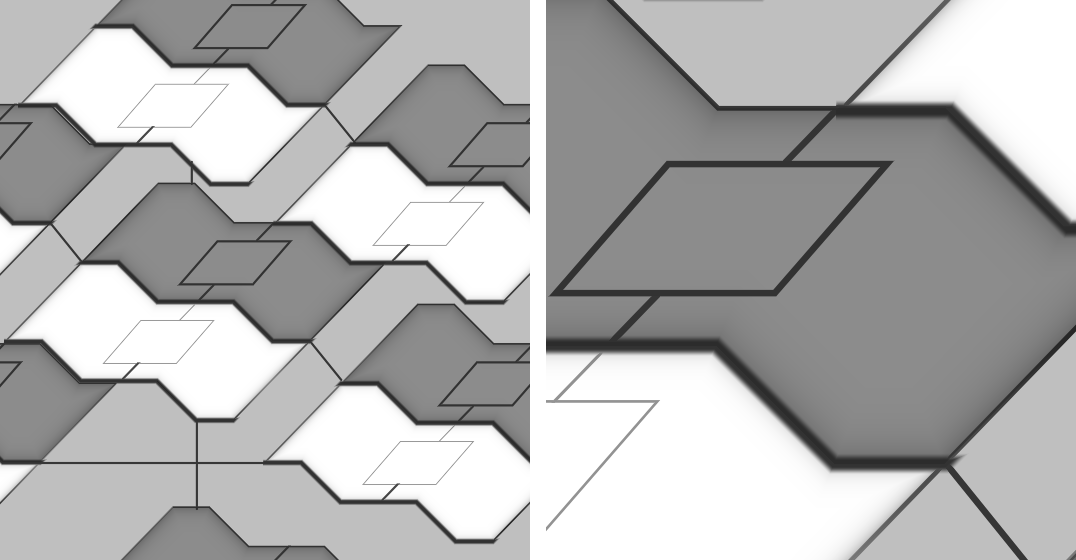
Left: the whole. Right: its middle third, enlarged.
Write a Shadertoy shader that draws this pattern.

```glsl
#define HEIGHT 768.0               // design units per canvas height
#define PERIOD vec2(726.0, 768.0)  // size of one full repeat
#define ORIGIN vec2(132.0, 36.0)   // left end of the first tile's middle step
#define RIGHT vec2(350.0, 162.0)   // offset to the next column
#define DOWN vec2(-20.0, 324.0)    // offset to the next row
#define FOLD vec2(-105.0, 108.5)   // from dark half to light half
#define SPAN 417.0                 // tile width measured across the slant
#define RISE 54.0                  // height of one stair
#define PAPER 0.75
#define DARK 0.55
#define INK 0.15

float pixel;

vec2 hashGradient(vec2 cell) {
    float h = fract(sin(dot(cell, vec2(127.1, 311.7))) * 43758.5);
    return vec2(cos(6.2832 * h), sin(6.2832 * h));
}

float gradientNoise(vec2 p) {
    vec2 i = floor(p), f = fract(p), u = f * f * (3.0 - 2.0 * f);
    vec2 e = vec2(1.0, 0.0);
    float a = dot(hashGradient(i), f);
    float b = dot(hashGradient(i + e.xy), f - e.xy);
    float c = dot(hashGradient(i + e.yx), f - e.yx);
    float d = dot(hashGradient(i + e.xx), f - e.xx);
    return mix(mix(a, b, u.x), mix(c, d, u.x), u.y);
}

float stroke(float d, float halfWidth) {
    return 1.0 - smoothstep(halfWidth - 0.6 * pixel, halfWidth + 0.6 * pixel, d);
}

float segment(vec2 p, vec2 a, vec2 b) {
    vec2 ab = b - a;
    return length(p - a - ab * clamp(dot(p - a, ab) / dot(ab, ab), 0.0, 1.0));
}

// Signed distance to a two-step staircase, positive below it
float stairs(vec2 p) {
    float slope = (p.y - p.x + 50.0) * 0.7071;
    float d = min(p.y, max(slope, p.y - RISE));
    return min(d, max(slope + 73.5, p.y - 2.0 * RISE));
}

// Skewed four-sided panel
float panel(vec2 p) {
    return max(abs(p.y) - 29.5, (abs(p.x + 0.87 * p.y) - 50.0) / 1.325);
}

// Lines that join neighbouring tiles
float links(vec2 q, vec2 cell) {
    vec2 corner = vec2(314.0, 109.0);
    bool last = cell.x * cell.y > 0.5;
    float d = segment(q, corner, last ? vec2(626.0, 109.0) : vec2(356.0, 161.0));
    if (cell.x < 0.5) {
        vec3 drop = mix(vec3(131.0, 186.0, 216.0), vec3(158.0, 218.0, 338.0), cell.y);
        d = min(d, segment(q, drop.xy, drop.xz));
    }
    return 0.9 * stroke(d, 1.5);
}

void drawTile(vec2 q, vec2 cell, inout float shade, inout float ink) {
    // Boundaries
    float slant = -FOLD.x / FOLD.y;
    float norm = sqrt(1.0 + slant * slant);
    float across = q.x + slant * q.y;
    float side = (abs(across - 0.5 * SPAN) - 0.5 * SPAN) / norm;
    float top = stairs(q + FOLD);
    float middle = stairs(q);
    float bottom = stairs(q - FOLD);
    float body = max(side, max(-top, bottom));
    bool light = middle > 0.0;

    // Fill with soft darkening along the rims
    float depth = max(0.0, -max(body, -abs(middle)));
    float fill = light ? 1.0 - 0.3 * exp(-depth / 4.0)
                       : DARK - 0.14 * exp(-depth / 9.0);
    shade = mix(shade, fill, stroke(body, 0.0));

    // Uneven slanted sides, thin top, heavy lower stairs
    float wear = gradientNoise(q / 130.0 + cell * 7.3 + 2.6);
    float sideInk = clamp(0.65 + 0.9 * wear, 0.25, 1.0);
    float rim = stroke(abs(body), 1.1) * (side > -top ? sideInk : 0.9);
    float heavy = max(min(abs(middle), abs(bottom)), side);
    ink = max(ink, max(rim, 0.92 * (1.0 - smoothstep(1.3, 5.0, heavy))));

    // Panel and centre line of each half
    vec2 r = q - vec2(210.5, 0.5) - (light ? FOLD : vec2(0.0));
    float d = panel(r);
    float frame = light ? 0.5 * stroke(abs(d), 0.6) : 0.88 * stroke(abs(d), 1.5);
    bool faint = light && r.y < 0.0;
    float spine = max(abs(across - 211.0) / norm, max(-d, body));
    float spineInk = faint ? 0.5 * stroke(spine, 0.7) : 0.85 * stroke(spine, 1.5);
    ink = max(ink, max(frame, spineInk));
}

void mainImage(out vec4 fragColor, in vec2 fragCoord) {
    pixel = HEIGHT / iResolution.y;
    vec2 p = vec2(fragCoord.x, iResolution.y - fragCoord.y) * pixel;
    float shade = PAPER, ink = 0.0;

    // Two columns by two rows, wrapped over the repeat
    for (int n = 0; n < 4; n++) {
        vec2 cell = vec2(n & 1, n >> 1);
        vec2 start = ORIGIN + cell.x * RIGHT + cell.y * DOWN
                   + cell.x * cell.y * vec2(6.0, 4.0);
        vec2 margin = vec2(107.0, 150.0);
        vec2 q = mod(p - start + margin, PERIOD) - margin;
        drawTile(q, cell, shade, ink);
        ink = max(ink, links(q, cell));
    }
    fragColor = vec4(vec3(mix(shade, INK, ink)), 1.0);
}
```
